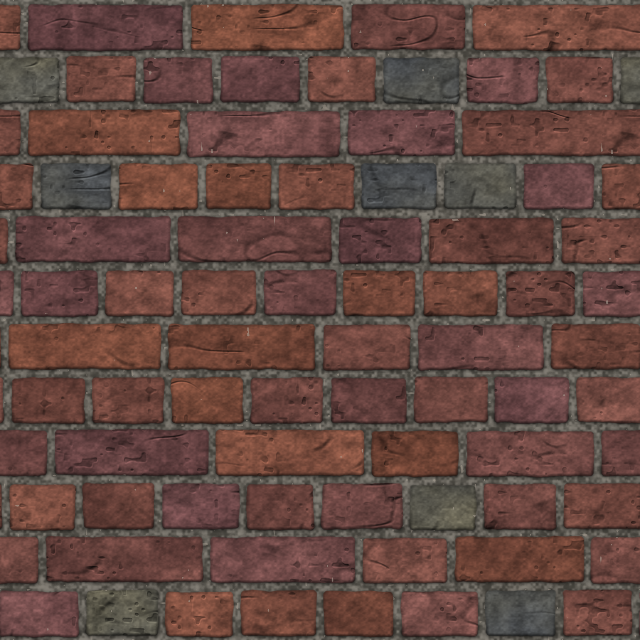
A WebGL 1 fragment shader for this texture:

```glsl
precision highp float;
// Weathered brick wall: twelve courses alternating headers and stretchers.
// Jittered joints bound each brick; a rounded box with ragged edges shapes it,
// and layered periodic noise adds creases, pits, stains and sandy mortar.

uniform vec2 u_resolution;

const float COURSES = 12.0;
const float UNITS = 8.0;            // header widths across the canvas
const float JOINT = 0.0125;         // mortar width
const float CORNER = 0.006;
const float RAGGED = 0.0050;        // edge wobble
const float SOFT = 0.0012;          // edge softness
const float JOINT_JITTER = 0.12;
const float GREY_SHARE = 0.20;      // share of headers that are grey
const float RELIEF = 0.60;          // strength of surface lighting
const vec3 BRICK_DARK = vec3(0.360, 0.230, 0.208);
const vec3 BRICK_LIGHT = vec3(0.485, 0.318, 0.280);
const vec3 PURPLE_TINT = vec3(0.95, 0.97, 1.10);
const vec3 ORANGE_TINT = vec3(1.05, 0.99, 0.86);
const vec3 GREY_BLUE = vec3(0.285, 0.295, 0.305);
const vec3 GREY_OLIVE = vec3(0.375, 0.360, 0.300);
const vec3 MORTAR_DARK = vec3(0.270, 0.260, 0.235);
const vec3 MORTAR_LIGHT = vec3(0.520, 0.500, 0.465);
const vec3 CHIP = vec3(0.66, 0.62, 0.57);

float hash(vec2 p) {
  return fract(sin(dot(p, vec2(127.1, 311.7))) * 43758.5453);
}

// Value noise that tiles over the unit square
float noise(vec2 p, vec2 cells) {
  p *= cells;
  vec2 i = floor(p) + 0.5;
  vec2 f = fract(p);
  f = f * f * (3.0 - 2.0 * f);
  vec2 a = mod(i, cells);
  vec2 b = mod(i + 1.0, cells);
  return mix(mix(hash(a), hash(vec2(b.x, a.y)), f.x),
             mix(hash(vec2(a.x, b.y)), hash(b), f.x), f.y);
}

float fbm(vec2 p, vec2 cells) {
  float sum = 0.0;
  float amp = 0.533;
  for (int i = 0; i < 4; i++) {
    sum += amp * noise(p, cells);
    cells *= 2.0;
    amp *= 0.5;
  }
  return sum;
}

// Height of a brick face: grain, broken creases and small pits
float faceHeight(vec2 p) {
  vec2 warped = p + 0.025 * (noise(p, vec2(22.0)) - 0.5);
  float crease = 1.0 - smoothstep(0.0, 0.08, abs(noise(warped, vec2(14.0, 36.0)) - 0.5));
  crease *= smoothstep(0.50, 0.78, noise(p + 0.37, vec2(17.0, 23.0)));
  float pits = smoothstep(0.70, 0.88, noise(p, vec2(105.0, 125.0)));
  pits *= smoothstep(0.35, 0.70, noise(p, vec2(19.0)));
  return fbm(p, vec2(52.0, 60.0)) - 0.45 * crease - 0.40 * pits;
}

// Joints on either side of u, in header widths; odd courses hold stretchers
void findBrick(float u, float row, out float left, out float right, out float id) {
  left = -9.0;
  right = 19.0;
  id = 0.0;
  bool stretchers = mod(row, 2.0) > 0.5;
  bool upper = row > 8.0;
  for (int i = -4; i < 12; i++) {
    float k = mod(float(i), UNITS);
    float x = float(i) + JOINT_JITTER * (hash(vec2(k, row + 3.0)) - 0.5);
    bool present = true;
    if (stretchers) {
      present = k != 1.0 && k != 3.0 && k != 6.0 && !(upper && k == 7.0);
      if (k == 5.0) x += upper ? 0.5 : 0.12;
      if (k == 7.0) x -= 0.2;
    }
    if (present) {
      if (x <= u) { left = x; id = k; }
      else right = min(right, x);
    }
  }
}

void main() {
  vec2 uv = gl_FragCoord.xy / u_resolution;
  float row = floor(uv.y * COURSES);
  float shift = mod(row, 2.0) > 0.5 ? mod(0.49 + 0.052 * row, 0.71) : 0.0075 * row * row;
  float u = uv.x * UNITS - shift;
  float left, right, id;
  findBrick(u, row, left, right, id);
  vec2 key = vec2(id, row);
  vec2 seed = vec2(hash(key + 11.0), hash(key + 27.0));

  // Ragged rounded box
  vec2 q = vec2((u - 0.5 * (left + right)) / UNITS, (fract(uv.y * COURSES) - 0.5) / COURSES);
  q.y += 0.003 * (seed.x - 0.5);
  vec2 size = 0.5 * vec2((right - left) / UNITS, 1.0 / COURSES) - 0.5 * JOINT;
  vec2 e = abs(q) - size + CORNER;
  float d = length(max(e, 0.0)) + min(max(e.x, e.y), 0.0) - CORNER;
  d += RAGGED * (fbm(uv, vec2(38.0)) - 0.5);
  float aa = max(SOFT, 0.75 / u_resolution.y);
  float inside = 1.0 - smoothstep(-aa, aa, d);
  float below = smoothstep(0.3, 0.95, -q.y / size.y);

  // Brick colour, stains and relief
  vec2 p = uv + seed;
  float stain = fbm(p + 0.61, vec2(11.0, 15.0));
  float grey = step(hash(key + 53.0), GREY_SHARE) * step(right - left, 1.3);
  vec3 red = mix(BRICK_DARK, BRICK_LIGHT, clamp(0.65 * hash(key + 71.0) + 1.3 * stain - 0.45, 0.0, 1.0));
  red *= mix(PURPLE_TINT, ORANGE_TINT, hash(key + 89.0));
  vec3 ash = mix(GREY_BLUE, GREY_OLIVE, clamp(hash(key + 97.0) + stain - 0.5, 0.0, 1.0));
  vec3 brick = mix(red, ash, grey);
  float height = faceHeight(p);
  float lit = height - faceHeight(p + vec2(-0.0008, 0.0022));
  brick *= 1.0 + RELIEF * lit + 0.55 * (height - 0.45);
  brick *= 0.90 + 0.20 * noise(uv, vec2(260.0));
  brick *= 1.0 - (0.18 + 0.30 * below) * smoothstep(-0.0055, 0.0, d);
  brick = mix(brick, CHIP, 0.6 * smoothstep(0.94, 0.98, noise(p, vec2(120.0, 90.0))) * step(0.6, stain));

  // Sandy mortar with a contact shadow below each brick
  float sand = 0.55 * fbm(uv, vec2(75.0)) + 0.45 * noise(uv, vec2(230.0));
  vec3 mortar = mix(MORTAR_DARK, MORTAR_LIGHT, smoothstep(0.18, 0.82, sand));
  mortar = mix(mortar, CHIP, 0.6 * smoothstep(0.90, 0.97, noise(uv, vec2(140.0))));
  mortar *= 1.0 - (0.25 + 0.35 * below) * exp(-max(d, 0.0) / 0.0025);

  gl_FragColor = vec4(mix(mortar, brick, inside), 1.0);
}
```
